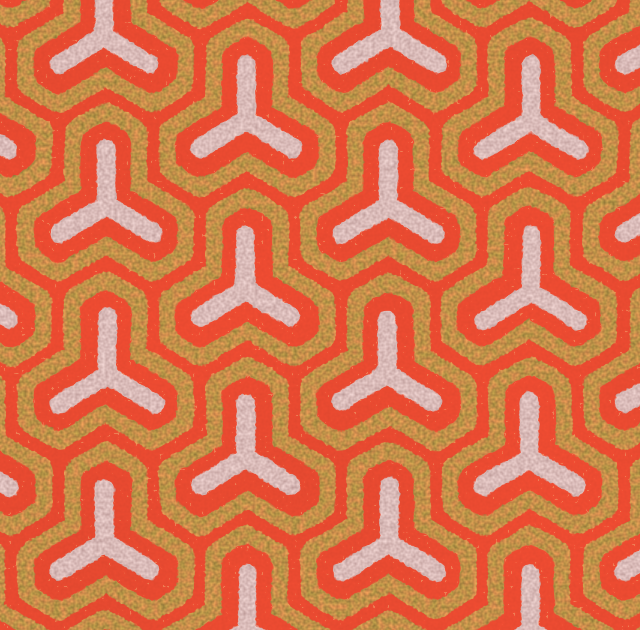
Give the GLSL for this pattern, as a Shadertoy shader.

```glsl
// Interlocking three-armed tortoiseshell: each tile is three merged hexagons,
// folded to one arm, with an inset gold band and a pale Y at the heart.
// Gradient noise roughens the printed edges and grains the metallic inks.

const float RADIUS = 0.0895;               // hexagon radius, in canvas heights
const float SQUASH = 0.965;                // slight horizontal compression
const vec2 ORIGIN = vec2(0.392, 0.539);    // junction of one reference tile
const vec2 SPACING = vec2(2.598, 3.0);     // columns and rows, in radii
const float COS30 = 0.8660254;

const vec3 RED = vec3(0.915, 0.290, 0.190);
const vec3 OLIVE_GOLD = vec3(0.735, 0.605, 0.285);
const vec3 WARM_GOLD = vec3(0.790, 0.520, 0.290);
const vec3 SILVER = vec3(0.855, 0.735, 0.725);
const vec3 FLECK = vec3(0.93, 0.62, 0.42);

vec2 hash2(vec2 p) {
    vec3 h = fract(p.xyx * vec3(0.1031, 0.1030, 0.0973));
    h += dot(h, h.yzx + 33.33);
    return fract((h.xx + h.yz) * h.zy);
}

float cornerGradient(vec2 cell, vec2 offset) {
    float angle = 6.2831853 * hash2(cell).x;
    return dot(vec2(cos(angle), sin(angle)), offset);
}

float gradientNoise(vec2 p) {
    vec2 i = floor(p), f = p - i;
    vec2 u = f * f * f * (f * (f * 6.0 - 15.0) + 10.0);
    vec2 e = vec2(1.0, 0.0);
    float low = mix(cornerGradient(i, f), cornerGradient(i + e, f - e), u.x);
    float high = mix(cornerGradient(i + e.yx, f - e.yx),
                     cornerGradient(i + e.xx, f - e.xx), u.x);
    return mix(low, high, u.y);
}

float smoothMin(float a, float b, float k) {
    float h = max(k - abs(a - b), 0.0) / k;
    return min(a, b) - 0.25 * h * h * k;
}

// Three-fold mirror symmetry: brings every arm onto the upward axis
vec2 foldToArm(vec2 p) {
    const float SECTOR = 2.0943951;
    float a = abs(mod(atan(p.x, p.y) + 0.5 * SECTOR, SECTOR) - 0.5 * SECTOR);
    return length(p) * vec2(sin(a), cos(a));
}

// Depth inside the three-hexagon tile, positive within
float tileInset(vec2 p) {
    vec2 q = foldToArm(p);
    float side = COS30 - q.x;
    float roof = COS30 * (2.0 - q.y) - 0.5 * sqrt(q.x * q.x + 0.008);
    return smoothMin(side, roof, 0.14);
}

// Signed distance to a round-ended Y
float armDistance(vec2 p, float armLength, float halfWidth) {
    vec2 q = foldToArm(p);
    q.y -= clamp(q.y, 0.0, armLength);
    return length(q) - halfWidth;
}

// Nearest tile of the staggered lattice: x = inset depth, y = Y distance
vec2 latticeField(vec2 p) {
    float col0 = floor(p.x / SPACING.x + 0.5);
    vec2 field = vec2(-1.0, 1.0);
    for (int i = -1; i <= 1; i++) {
        float col = col0 + float(i);
        float stagger = 0.5 * mod(col, 2.0);
        float row0 = floor(p.y / SPACING.y - stagger + 0.5);
        for (int j = -1; j <= 1; j++) {
            float row = row0 + float(j);
            vec2 local = p - SPACING * vec2(col, row + stagger);
            vec2 wear = hash2(vec2(col, row) + 41.0) - 0.5;
            float arm = armDistance(local - 0.07 * wear, 0.985 + 0.07 * wear.x,
                                    0.172 + 0.015 * wear.y);
            field.x = max(field.x, tileInset(local - 0.025 * wear.yx));
            field.y = min(field.y, arm);
        }
    }
    return field;
}

float cover(float dist, float soft) {
    return smoothstep(-soft, soft, dist);
}

void mainImage(out vec4 fragColor, in vec2 fragCoord) {
    vec2 uv = fragCoord / iResolution.y;
    float grain = gradientNoise(uv * 210.0 + 7.0);
    float mottle = gradientNoise(uv * 95.0 + 31.0);
    float drift = gradientNoise(uv * 3.0 + 5.0);

    // Slow hand-cut waver, then fine ragged ink edges
    vec2 p = (uv - ORIGIN) / (RADIUS * vec2(SQUASH, 1.0));
    p += 0.03 * vec2(gradientNoise(uv * 17.0), gradientNoise(uv * 17.0 + 53.0));
    vec2 field = latticeField(p) + 0.025 * grain + 0.03 * mottle;

    float soft = max(0.9 / iResolution.y, 0.0013) / RADIUS;
    float band = cover(field.x - 0.105, soft) * cover(0.402 - field.x, soft);
    float pale = cover(-field.y, soft);

    // Inks: flat red with rare flecks, grainy gold and silver
    float speckle = grain + 0.6 * mottle;
    vec3 red = RED * (1.0 + 0.03 * speckle + 0.04 * drift);
    red = mix(red, FLECK, 0.6 * smoothstep(0.48, 0.7, speckle));
    vec3 gold = mix(OLIVE_GOLD, WARM_GOLD, clamp(0.45 + 1.1 * mottle, 0.0, 1.0));
    gold *= 1.0 + 0.24 * speckle;
    vec3 silver = SILVER * (1.0 + vec3(0.13, 0.17, 0.17) * speckle);

    vec3 color = mix(mix(red, gold, band), silver, pale);
    fragColor = vec4(clamp(color, 0.0, 1.0), 1.0);
}
```
